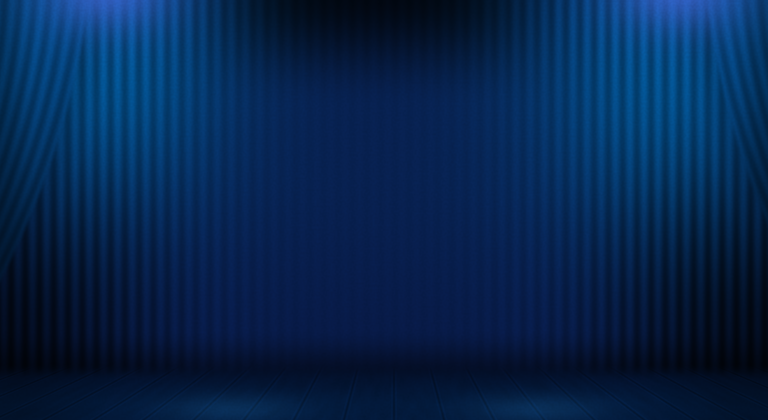
A Shadertoy shader for this background:

```glsl
// Blue stage with a pleated backdrop, side drapes, two spotlights and a plank floor.

vec2 hashGradient(vec2 cell) {
    float angle = 6.2832 * fract(sin(dot(cell, vec2(127.1, 311.7))) * 4375.85);
    return vec2(cos(angle), sin(angle));
}

float gradientNoise(vec2 p) {
    vec2 i = floor(p), f = fract(p);
    vec2 u = f * f * (3.0 - 2.0 * f), e = vec2(1.0, 0.0);
    float low = mix(dot(hashGradient(i), f), dot(hashGradient(i + e), f - e), u.x);
    float high = mix(dot(hashGradient(i + e.yx), f - e.yx),
                     dot(hashGradient(i + 1.0), f - 1.0), u.x);
    return mix(low, high, u.y);
}

// Soft elliptical light, 1 at its centre
float glow(vec2 p, vec2 centre, vec2 radius) {
    vec2 q = (p - centre) / radius;
    return exp(-dot(q, q));
}

vec3 backdrop(vec2 uv) {
    float side = abs(uv.x - 0.49);
    vec3 color = mix(vec3(0.03, 0.1, 0.275), vec3(0.03, 0.125, 0.31), smoothstep(0.1, 0.6, uv.y));

    // Falloff to the lower corners and the dark top centre
    color *= 1.0 - 0.66 * smoothstep(0.18, 0.5, side) * smoothstep(0.8, 0.2, uv.y);
    color *= 1.0 - 0.8 * smoothstep(0.74, 1.02, uv.y) * exp(-pow(side / 0.2, 4.0));

    // Spotlight wash on the cloth
    float wash = glow(uv, vec2(0.15, 0.84), vec2(0.16, 0.33))
               + glow(uv, vec2(0.86, 0.82), vec2(0.18, 0.36));
    color += wash * vec3(-0.02, 0.165, 0.2);

    // Vertical pleats, deepest in the lower corners
    float pleat = cos(6.2832 * (uv.x * 54.0 - 0.28) + 0.2 * gradientNoise(uv * vec2(14.0, 2.0)));
    float depth = mix(0.025, 0.17, smoothstep(0.06, 0.36, side));
    depth += 0.25 * smoothstep(0.22, 0.5, side) * smoothstep(0.75, 0.2, uv.y);
    depth += 0.08 * smoothstep(0.75, 1.0, uv.y);
    return color * (1.0 + depth * pleat);
}

// Swept drape; x is the distance from its own side of the canvas
vec3 addDrape(vec3 color, float x, float y, float width) {
    float drop = 1.0 - y;
    float inside = width - 0.06 * drop - 0.165 * drop * drop - x;
    float shadow = smoothstep(-0.04, 0.0, inside) * smoothstep(0.25, 0.6, y);
    color *= 1.0 - 0.1 * shadow;

    float fold = cos(6.2832 * inside * (52.0 + 14.0 * drop) - 0.9);
    vec3 cloth = mix(vec3(0.01, 0.11, 0.23), vec3(0.015, 0.26, 0.48), smoothstep(0.3, 0.95, y));
    cloth *= 1.0 + 0.15 * fold;
    cloth *= mix(0.75, 1.0, smoothstep(0.0, 0.05, x));
    return mix(color, cloth, smoothstep(-0.004, 0.006, inside));
}

vec3 stageFloor(vec2 uv) {
    vec3 color = mix(vec3(0.01, 0.1, 0.23), vec3(0.01, 0.065, 0.17), smoothstep(0.03, 0.12, uv.y));
    color *= 1.0 - 0.3 * smoothstep(0.3, 0.5, abs(uv.x - 0.5));

    // Plank joints converge on a point behind the backdrop
    float plank = (uv.x - 0.513) / (0.45 - uv.y) * 6.9 + 0.5;
    float joint = abs(fract(plank) - 0.5);
    float lineWidth = 0.02 + 0.5 * fwidth(plank);
    color *= 1.0 - 0.2 * smoothstep(lineWidth, 0.0, joint);
    color *= 1.0 + 0.12 * smoothstep(lineWidth, 0.0, abs(joint - 1.5 * lineWidth));
    color *= 1.0 + 0.1 * gradientNoise(vec2(plank * 5.0, uv.y * 30.0));

    // Pools of light
    float pools = glow(uv, vec2(0.3, 0.025), vec2(0.085, 0.035))
                + glow(uv, vec2(0.7, 0.025), vec2(0.085, 0.035));
    return color + pools * vec3(0.025, 0.08, 0.11);
}

void mainImage(out vec4 fragColor, in vec2 fragCoord) {
    vec2 uv = fragCoord / iResolution.xy;
    vec3 color = backdrop(uv);
    color = addDrape(color, uv.x, uv.y, 0.115);
    color = addDrape(color, 1.0 - uv.x, uv.y, 0.08);

    // Shaded hem where the cloth meets the floor
    color *= mix(0.5, 1.0, smoothstep(0.1, 0.22, uv.y));
    color = mix(stageFloor(uv), color, smoothstep(0.095, 0.135, uv.y));

    // Lamps above the top edge
    float lamps = glow(uv, vec2(0.14, 1.03), vec2(0.085, 0.1))
                + glow(uv, vec2(0.885, 1.03), vec2(0.085, 0.1));
    color = mix(color, vec3(0.23, 0.4, 0.82), 0.85 * lamps);

    // Fine cloth grain
    color *= 1.0 + 0.06 * gradientNoise(uv * vec2(330.0, 180.0));
    fragColor = vec4(clamp(color, 0.0, 1.0), 1.0);
}
```
